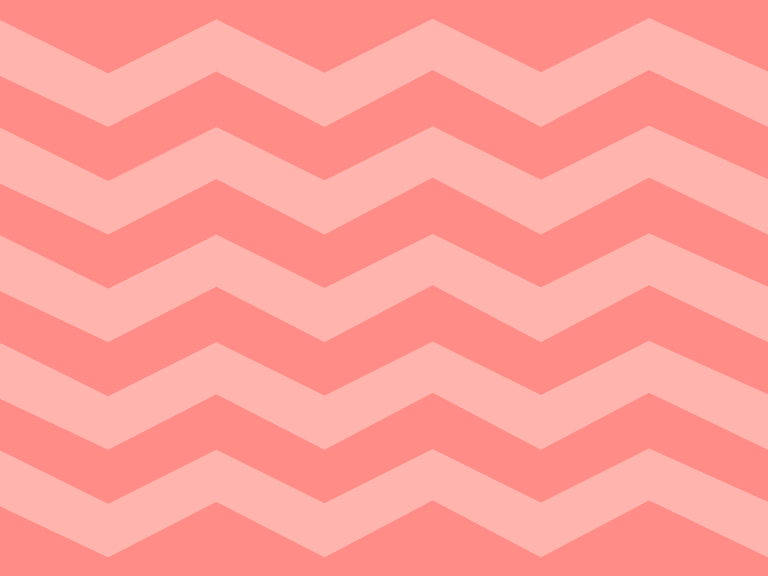
Give the GLSL for this pattern, as a Shadertoy shader.

```glsl
// Five pale pink chevron bands zigzagging across a coral ground.

// Lengths are in canvas heights; depths run down from the top edge.
const vec3 CORAL = vec3(1.0, 0.55, 0.525);
const vec3 PALE_PINK = vec3(1.0, 0.71, 0.68);
const float ROWS = 5.0;
const float ROW_PITCH = 0.1868;
const float WAVE_LENGTH = 0.3756;
const float FULL_WAVES = 3.0;
const float LAST_HALF_WAVE = 0.2066;  // the final slope is stretched
const float UPPER_PEAK = 0.0347;
const float UPPER_DROP = 0.0934;
const float UPPER_TILT = -0.003;
const float LOWER_PEAK = 0.1215;
const float LOWER_VALLEY = 0.2205;
const float LEFT_SAG = 0.0104;        // extra depth of the first lower peak
const float SAG_PEAKS = 2.0;          // peaks over which the sag fades

// Wave count at x, with the last slope stretched to the right edge.
float wavePhase(float x) {
    float overrun = x - FULL_WAVES * WAVE_LENGTH;
    return overrun < 0.0 ? x / WAVE_LENGTH
                         : FULL_WAVES + 0.5 * overrun / LAST_HALF_WAVE;
}

// Upper and lower edge depths of the first band.
vec2 bandEdges(float x) {
    float phase = wavePhase(x);
    float peak = floor(phase + 0.5);
    float zigzag = 2.0 * abs(phase - peak);
    float fade = max(1.0 - peak / SAG_PEAKS, 0.0);
    float lowerPeak = LOWER_PEAK + LEFT_SAG * fade * fade;
    return vec2(UPPER_PEAK + UPPER_TILT * x + UPPER_DROP * zigzag,
                mix(lowerPeak, LOWER_VALLEY, zigzag));
}

// Signed vertical distance to the nearest band, negative inside.
float chevronDistance(vec2 p) {
    vec2 edges = bandEdges(p.x);
    float fromCentre = p.y - 0.5 * (edges.x + edges.y);
    float row = clamp(floor(fromCentre / ROW_PITCH + 0.5), 0.0, ROWS - 1.0);
    return abs(fromCentre - row * ROW_PITCH) - 0.5 * (edges.y - edges.x);
}

void mainImage(out vec4 fragColor, in vec2 fragCoord) {
    vec2 p = fragCoord / iResolution.y;
    p.y = 1.0 - p.y;

    // Smooth the edge over about one pixel.
    float softness = 0.6 / iResolution.y;
    float band = 1.0 - smoothstep(-softness, softness, chevronDistance(p));
    fragColor = vec4(mix(CORAL, PALE_PINK, band), 1.0);
}
```
